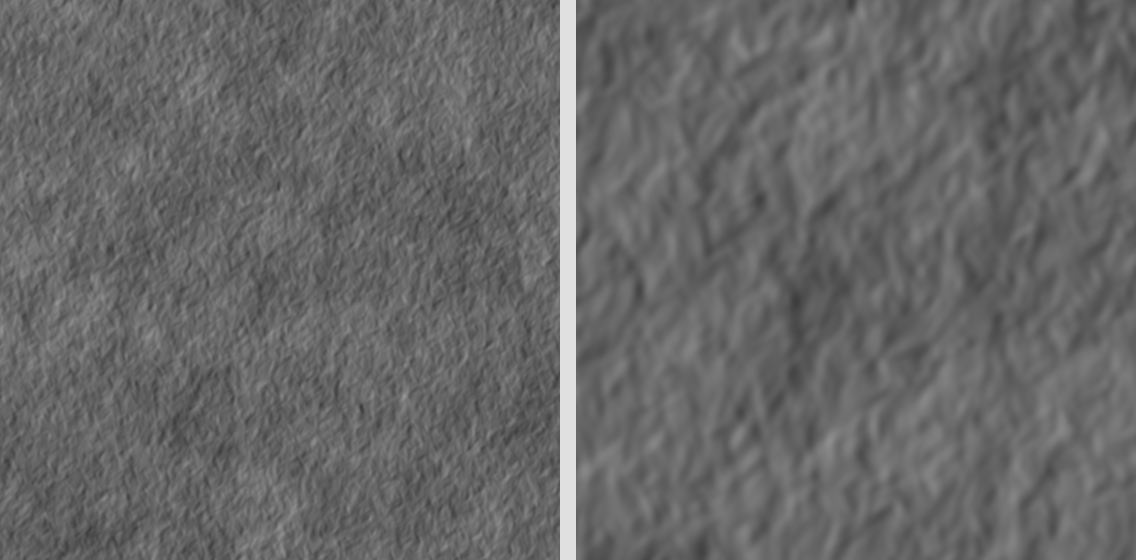
Left, the full canvas; right, a detail of the centre.
This texture is drawn by a three.js fragment shader. Its source:

```glsl
// Matte grey rough plaster: fine leaning streaks of relief over soft, faint blotches.
varying vec2 vUv;

const float TAU = 6.2831853;
const vec3 MID_GREY = vec3(0.401);

// Three random values in 0..1 for a cell and a layer seed.
vec3 hash3(vec2 cell, float seed) {
  vec3 h = vec3(dot(cell, vec2(127.1, 311.7)),
                dot(cell, vec2(269.5, 183.3)),
                dot(cell, vec2(419.2, 371.9)));
  return fract(sin(h + seed * 17.3) * 43758.5453);
}

// One elongated streak: a soft ellipse crossed by a wave.
// Its long axis has radius 1 and tilts clockwise from vertical.
float streak(vec2 d, float tilt, float width, float wave, float phase) {
  float s = sin(tilt);
  float c = cos(tilt);
  float across = c * d.x - s * d.y;
  float along = s * d.x + c * d.y;
  float r2 = along * along + across * across / (width * width);
  float envelope = max(0.0, 1.0 - r2);
  return envelope * envelope * cos(TAU * (wave * across + phase));
}

// Cellular noise: sums one randomly placed and turned streak per cell.
float streakNoise(vec2 uv, float cells, float lean, float spread,
                  float width, float wave, float seed) {
  vec2 p = uv * cells;
  vec2 base = floor(p);
  float sum = 0.0;
  for (int y = -1; y <= 1; y++) {
    for (int x = -1; x <= 1; x++) {
      vec2 cell = base + vec2(float(x), float(y));
      vec3 place = hash3(cell, seed);
      vec3 shape = hash3(cell, seed + 5.7);
      float tilt = lean + spread * (shape.x * 2.0 - 1.0);
      sum += streak(p - cell - place.xy, tilt, width, wave, shape.y);
    }
  }
  return sum;
}

// Fine relief in three sizes, leaning to the upper right.
float grain(vec2 uv) {
  return 0.050 * streakNoise(uv, 38.0, 0.30, 0.60, 0.60, 0.85, 1.0)
       + 0.052 * streakNoise(uv, 55.0, 0.28, 0.70, 0.62, 0.85, 2.0)
       + 0.038 * streakNoise(uv, 80.0, 0.25, 0.80, 0.65, 0.80, 3.0);
}

// Broad, faint changes of tone without a wave.
float blotches(vec2 uv) {
  return 0.030 * streakNoise(uv, 7.0, 0.15, 0.50, 0.60, 0.0, 4.0)
       + 0.036 * streakNoise(uv, 17.0, 0.25, 0.60, 0.60, 0.0, 5.0);
}

void main() {
  float tone = grain(vUv) + blotches(vUv);
  gl_FragColor = vec4(MID_GREY + tone, 1.0);
}
```
